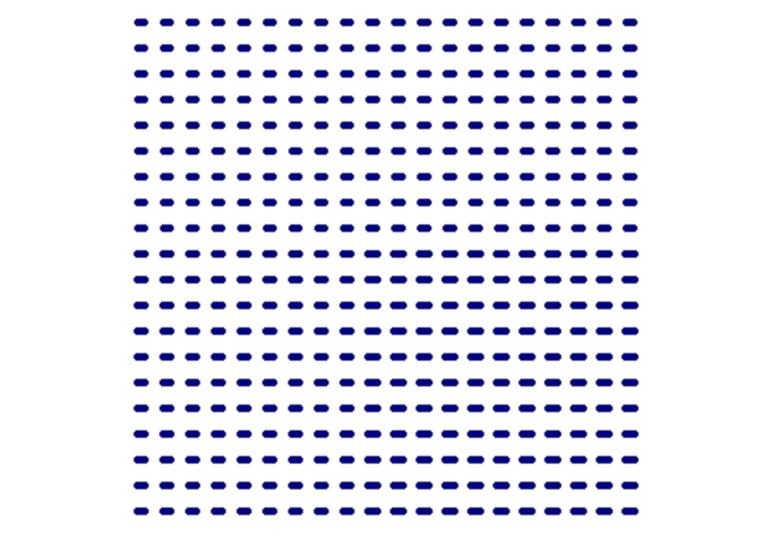
Give the GLSL for this pattern, as a Shadertoy shader.

```glsl
// Square grid of small navy dashes with cut corners, longer toward the lower right.
// Lengths are fractions of the canvas height.
#define GRID vec2(20.0, 20.0)
#define PITCH vec2(0.0480, 0.0480)
#define GRID_OFFSET vec2(0.0030, 0.0022)
#define SPLIT_COLUMN 9.0
#define SPLIT_ROW 11.0
#define HALF_LENGTH 0.0130
#define HALF_HEIGHT 0.0070
#define CORNER_CUT 0.0045
#define EDGE_SOFTNESS 0.0026
#define PAPER vec3(1.0)
#define CORE_INK vec3(0.0, 0.0, 0.56)
#define RIM_INK vec3(0.02, 0.02, 0.42)

// Signed distance to a box with chamfered corners.
float chamferedBox(vec2 p, vec2 halfSize, float cut) {
    vec2 q = abs(p) - halfSize;
    return max(max(q.x, q.y), (q.x + q.y + cut) * 0.70711);
}

// Each quadrant of the grid has its own dash length.
float dashHalfLength(vec2 cell) {
    float right = step(SPLIT_COLUMN, cell.x);
    float low = 1.0 - step(SPLIT_ROW, cell.y);
    return HALF_LENGTH + 0.0008 * right + 0.0010 * low + 0.0010 * right * low;
}

void mainImage(out vec4 fragColor, in vec2 fragCoord) {
    vec2 uv = (fragCoord - 0.5 * iResolution.xy) / iResolution.y;

    // Nearest cell, counted from the lower left
    vec2 gridPos = (uv - GRID_OFFSET) / PITCH + 0.5 * GRID;
    vec2 cell = clamp(floor(gridPos), vec2(0.0), GRID - 1.0);
    vec2 local = (gridPos - cell - 0.5) * PITCH;

    float d = chamferedBox(local, vec2(dashHalfLength(cell), HALF_HEIGHT), CORNER_CUT);

    // Darker rim around a brighter core, with a soft outer edge
    float soft = max(EDGE_SOFTNESS, 0.75 / iResolution.y);
    vec3 ink = mix(CORE_INK, RIM_INK, smoothstep(-0.0055, -0.0025, d));
    float coverage = 1.0 - smoothstep(-soft, soft, d);

    fragColor = vec4(mix(PAPER, ink, coverage), 1.0);
}
```
